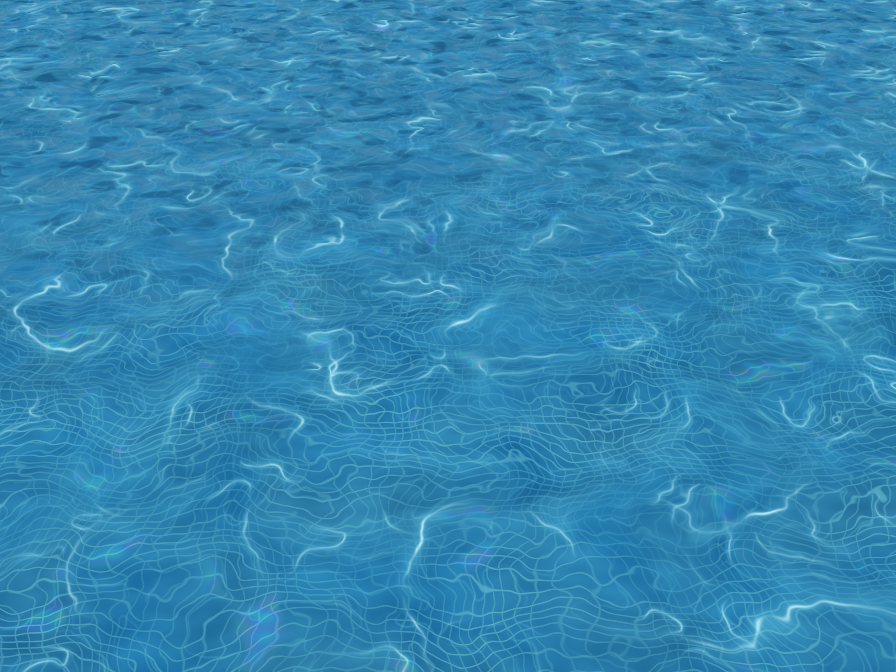
Reproduce this texture procedurally as a WebGL 1 fragment shader.

```glsl
precision highp float;

uniform vec2 u_resolution;

const float STEP = 0.0026;   // sampling step in canvas heights
const vec3 DEEP = vec3(0.105, 0.41, 0.60);
const vec3 LIGHT = vec3(0.205, 0.565, 0.74);
const vec3 TROUGH = vec3(0.08, 0.31, 0.49);
const vec3 SKY = vec3(0.36, 0.56, 0.70);
const vec3 GROUT = vec3(0.40, 0.73, 0.80);
const vec3 GLOW = vec3(0.37, 0.75, 0.86);
const vec3 GLINT = vec3(0.80, 0.97, 1.0);

vec2 gradient(vec2 cell) {
  float h = fract(sin(dot(cell, vec2(127.1, 311.7))) * 43758.545);
  return vec2(cos(6.2832 * h), sin(6.2832 * h));
}

float gradientNoise(vec2 p) {
  vec2 i = floor(p);
  vec2 f = p - i;
  vec2 u = f * f * f * (f * (f * 6.0 - 15.0) + 10.0);
  vec2 e = vec2(1.0, 0.0);
  float low = mix(dot(gradient(i), f), dot(gradient(i + e), f - e), u.x);
  float high = mix(dot(gradient(i + e.yx), f - e.yx),
                   dot(gradient(i + 1.0), f - 1.0), u.x);
  return 1.4 * mix(low, high, u.y);
}

// Perspective: canvas position to the plane of the water
vec2 toPlane(vec2 p) {
  float s = 1.0 / (1.5 - p.y);
  return vec2((p.x - 0.667) * s, 1.8 * s);
}

vec2 wave(vec2 p) {
  return vec2(gradientNoise(p), gradientNoise(p + 31.4));
}

// Pool floor as bent by the waves above it
vec2 refracted(vec2 p) {
  vec2 q = toPlane(p);
  return q + 0.05 * wave(q * 7.0) + 0.02 * wave(q * 16.0 + 7.7)
           + 0.0055 * wave(q * 43.0 + 2.9);
}

// Thin line at whole numbers that fades where the cells become too small
float gridLine(float a, float b, float c) {
  float spread = length(vec2(b - a, c - a));
  float halfWidth = max(0.07, 0.5 * spread);
  float d = abs(fract(a - 0.5) - 0.5);
  float line = 1.0 - smoothstep(0.2 * halfWidth, 1.4 * halfWidth, d);
  return line * clamp(1.25 - 1.6 * spread, 0.0, 1.0);
}

// Approximate canvas distance to the zero contour of the noise
float contourDistance(vec2 a, vec2 b, vec2 c) {
  float n = gradientNoise(a);
  float slope = length(vec2(gradientNoise(b) - n, gradientNoise(c) - n)) / STEP;
  return abs(n) / max(slope, 2.5);
}

float filament(float d, float width) {
  return exp(-d * d / (width * width));
}

void main() {
  vec2 p = gl_FragCoord.xy / u_resolution.y;
  p.x += 0.5 * (1.3333 - u_resolution.x / u_resolution.y);
  vec2 plane = toPlane(p);
  vec2 a = refracted(p);
  vec2 b = refracted(p + vec2(STEP, 0.0));
  vec2 c = refracted(p + vec2(0.0, STEP));
  float far = smoothstep(0.4, 0.95, p.y + 0.15 * (0.667 - p.x));

  // Light and shade, with a slow drift between blue and teal
  float tone = 0.45 * gradientNoise(a * 6.0 + 3.1)
             + 0.45 * gradientNoise(a * 15.0 + 9.4)
             + 0.4 * gradientNoise(plane * vec2(28.0, 38.0));
  vec3 color = mix(DEEP, LIGHT, clamp(0.5 + 0.7 * tone, -0.15, 1.25));
  float drift = gradientNoise(a * 8.0 + 77.0);
  color += vec3(0.025, 0.0, -0.03) * drift;

  // Tile grid on the floor
  vec2 ta = a * 60.0;
  vec2 tb = b * 60.0;
  vec2 tc = c * 60.0;
  float tiles = max(0.65 * gridLine(ta.x, tb.x, tc.x), gridLine(ta.y, tb.y, tc.y));
  float tileLight = 0.46 + 0.4 * gradientNoise(a * 6.0 + 17.0);
  color = mix(color, GROUT, tiles * tileLight * (1.0 - 0.5 * far));

  // Sky reflections and dark troughs on the distant ripples
  float ripple = gradientNoise(plane * vec2(8.0, 11.0) + 5.0 * a)
               + 0.7 * gradientNoise(plane * vec2(22.0, 27.0) + 8.0);
  color = mix(color, SKY, far * (0.12 + 0.4 * smoothstep(0.1, 0.5, ripple)));
  color = mix(color, TROUGH, 0.6 * far * smoothstep(0.25, 0.7, -ripple));

  // Long caustic filaments of uneven strength
  vec2 stretch = vec2(5.2, 2.8);
  float longDist = contourDistance(a * stretch, b * stretch, c * stretch);
  float longMask = smoothstep(-0.1, 0.45, gradientNoise(plane * 4.5 + 12.0));
  longMask *= 1.0 - 0.65 * far;
  float flare = clamp(0.6 + 0.9 * gradientNoise(a * 24.0 + 5.0), 0.1, 1.0);
  color = mix(color, GLOW, 0.4 * longMask * filament(longDist, 0.010));
  color = mix(color, GLINT, longMask * flare * filament(longDist, 0.0014 + 0.0012 * flare));

  // Short broken curls of light
  vec2 shift = vec2(21.0, 5.0);
  float curlDist = contourDistance(a * 14.0 + shift, b * 14.0 + shift, c * 14.0 + shift);
  float curlMask = smoothstep(0.05, 0.6, gradientNoise(plane * 9.0 + 40.0));
  color = mix(color, GLOW, 0.35 * curlMask * filament(curlDist, 0.006));
  color = mix(color, GLINT, 0.6 * curlMask * flare * filament(curlDist, 0.0016));

  // Faint closed rings all over the surface
  float ringDist = contourDistance(a * 19.0, b * 19.0, c * 19.0);
  color = mix(color, GLOW, 0.3 * flare * filament(ringDist, 0.0017));

  // Faint rainbow tint in a few bright lenses
  float lens = smoothstep(0.4, 0.7, gradientNoise(a * 13.0 + 61.0));
  vec3 spectrum = cos(6.2832 * (2.0 * tone + vec3(0.0, 0.33, 0.67)));
  color += lens * (0.06 + 0.04 * spectrum);

  gl_FragColor = vec4(clamp(color, 0.0, 1.0), 1.0);
}
```
